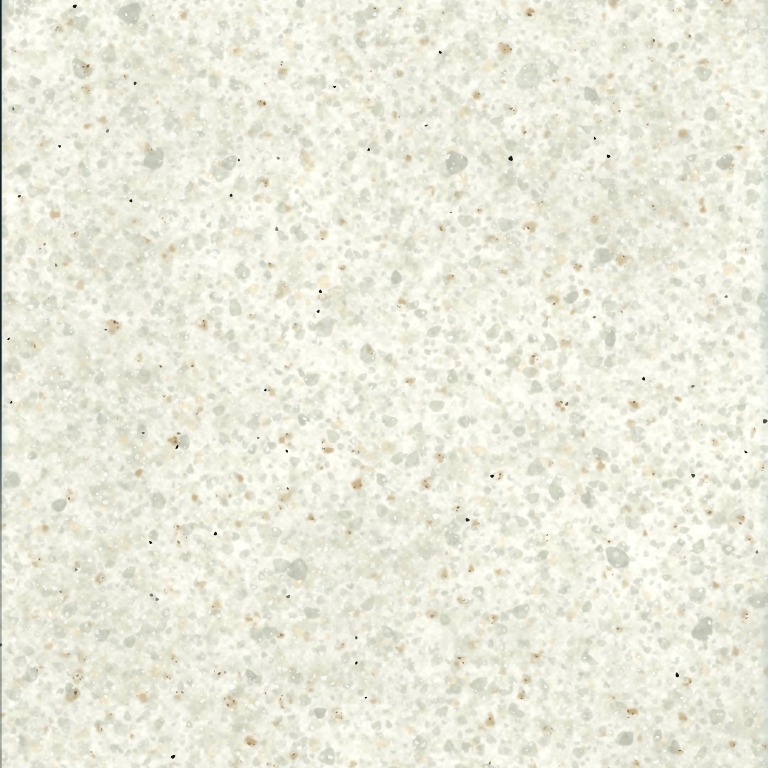
A Shadertoy shader for this texture:

```glsl
// Pale speckled quartz: a mottled cream ground, layers of soft grey and honey
// grains, bright glitter, crumbly tan flecks and a few sharp black specks.
// Every layer scatters rounded ellipses on a jittered grid; a dark rim ends the slab.

const vec3 CREAM  = vec3(0.962, 0.962, 0.915);
const vec3 IVORY  = vec3(0.900, 0.900, 0.820);
const vec3 MIST   = vec3(0.835, 0.845, 0.790);
const vec3 GREY   = vec3(0.790, 0.800, 0.730);
const vec3 STONE  = vec3(0.745, 0.760, 0.695);
const vec3 HONEY  = vec3(0.920, 0.860, 0.710);
const vec3 TAN    = vec3(0.750, 0.650, 0.470);
const vec3 BROWN  = vec3(0.400, 0.320, 0.210);
const vec3 BLACK  = vec3(0.080, 0.090, 0.070);
const vec3 SPARK  = vec3(0.990, 0.995, 0.980);
const vec3 RIM    = vec3(0.080, 0.130, 0.150);
const vec3 HAZE   = vec3(0.740, 0.800, 0.790);

const float SOFT_EDGE = 0.0020;   // blur of grains inside the resin
const float HARD_EDGE = 0.0010;   // blur of specks at the surface
const float WARP = 0.0020;        // bending of grain outlines
const float GRIT_CONTRAST = 0.120;
const float DRIFT_CONTRAST = 0.110;
const float RIM_WIDTH = 0.0022;
const float TAU = 6.2832;

float hash(vec2 p) {
    return fract(sin(dot(p, vec2(127.1, 311.7))) * 43758.5453);
}

float noise(vec2 p) {
    vec2 i = floor(p), f = fract(p);
    f = f * f * (3.0 - 2.0 * f);
    return mix(mix(hash(i), hash(i + vec2(1, 0)), f.x),
               mix(hash(i + vec2(0, 1)), hash(i + vec2(1, 1)), f.x), f.y);
}

float fbm(vec2 p) {
    float sum = 0.0, amp = 0.533;
    for (int i = 0; i < 4; i++) {
        sum += amp * noise(p);
        p = p * 2.03 + 17.3;
        amp *= 0.5;
    }
    return sum;
}

// Opacity of scattered grains; share is the part of cells that hold one,
// radii the smallest and largest size in canvas units.
float grains(vec2 p, float cells, float share, vec2 radii, float soft, float seed) {
    float edge = max(soft, 0.6 / iResolution.y);
    vec2 home = floor(p * cells);
    float cover = 0.0;
    for (int y = -1; y <= 1; y++)
    for (int x = -1; x <= 1; x++) {
        vec2 cell = home + vec2(x, y);
        vec2 key = cell + seed * 13.7;
        if (hash(key) > share) continue;
        vec2 jitter = vec2(hash(key + 31.3), hash(key + 57.9));
        vec2 d = p - (cell + jitter) / cells;

        // Turn, squash and gently wobble the outline
        float turn = TAU * hash(key + 73.1);
        float c = cos(turn), s = sin(turn);
        d = mat2(c, -s, s, c) * d;
        d.y *= 1.0 + 0.6 * hash(key + 91.7);
        float a = atan(d.y, d.x + 1e-6);
        float wobble = 1.0 + 0.10 * sin(3.0 * a + turn);

        float pick = hash(key + 113.5);
        float r = mix(radii.x, radii.y, pick * pick) * wobble;
        float tone = mix(0.35, 1.0, hash(key + 137.9));
        cover = max(cover, tone * (1.0 - smoothstep(-edge, edge, length(d) - r)));
    }
    return cover;
}

void mainImage(out vec4 fragColor, in vec2 fragCoord) {
    vec2 uv = fragCoord / iResolution.y;
    vec2 bend = vec2(noise(uv * 150.0), noise(uv * 150.0 + 41.0)) - 0.5;
    vec2 p = uv + WARP * bend;

    // Mottled ground with slow drift in tone
    float drift = fbm(uv * 7.0 + 3.0) - 0.5;
    vec3 color = mix(CREAM, IVORY, 0.8 * smoothstep(0.45, 0.75, fbm(uv * 55.0)));
    color += DRIFT_CONTRAST * drift * vec3(1.0, 1.0, 1.1);

    // Translucent grains, small to large
    color = mix(color, HONEY, 0.60 * grains(p, 38.0, 0.32, vec2(0.004, 0.010), SOFT_EDGE, 1.0));
    color = mix(color, MIST,  0.85 * grains(p, 75.0, 0.70, vec2(0.003, 0.007), SOFT_EDGE, 2.0));
    color = mix(color, GREY,  0.80 * grains(p, 40.0, 0.55, vec2(0.004, 0.012), SOFT_EDGE, 3.0));
    color = mix(color, STONE, 0.85 * grains(p, 15.0, 0.25, vec2(0.008, 0.018), SOFT_EDGE, 4.0));

    // Grit and glitter
    float grit = 0.6 * noise(uv * 140.0) + 0.4 * noise(uv * 270.0 + 9.0);
    color += GRIT_CONTRAST * (grit - 0.5);
    color = mix(color, SPARK, 0.90 * grains(p, 110.0, 0.45, vec2(0.0012, 0.0038), HARD_EDGE, 5.0));

    // Tan flecks with dark crumbs inside
    float fleck = grains(p, 30.0, 0.38, vec2(0.004, 0.011), 0.0040, 6.0);
    float crumb = grains(p, 150.0, 0.36, vec2(0.001, 0.0028), HARD_EDGE, 7.0);
    color = mix(color, TAN, fleck * mix(0.15, 0.90, smoothstep(0.3, 0.7, noise(uv * 150.0 + 5.0))));
    color = mix(color, BROWN, 0.80 * crumb * smoothstep(0.15, 0.6, fleck));

    // Sparse black specks
    float speck = grains(p, 20.0, 0.14, vec2(0.0016, 0.0032), HARD_EDGE, 8.0);
    color = mix(color, BLACK, min(1.0, 1.3 * speck));

    // Slab edges: dark rim on the left fading downward, cool haze on both sides
    float aspect = iResolution.x / iResolution.y;
    float side = min(uv.x, aspect - uv.x);
    color = mix(color, HAZE, 0.5 * (1.0 - smoothstep(0.0, 0.014, side)) * noise(uv * 12.0));
    float rim = 1.0 - smoothstep(RIM_WIDTH - 0.001, RIM_WIDTH + 0.001, uv.x);
    color = mix(color, RIM, rim * mix(0.35, 1.0, smoothstep(0.25, 0.55, uv.y)));

    fragColor = vec4(clamp(color, 0.0, 1.0), 1.0);
}
```
